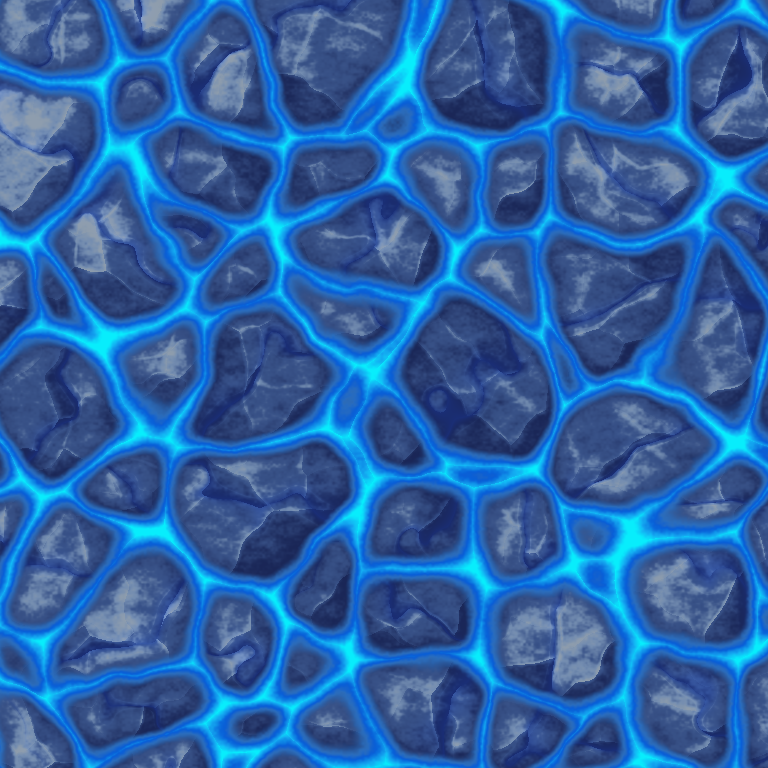
Reproduce this texture procedurally as a WebGL 1 fragment shader.

```glsl
precision highp float;
// Faceted blue-grey stones packed over glowing cyan channels.
uniform vec2 u_resolution;

#define GRID 8.4          // stone sites across the canvas
#define JITTER 0.92       // site scatter inside its grid cell
#define SIZE_SPREAD 1.0   // weight given to the largest stones
#define ROUNDING 12.0     // lower values round the corners more
#define GLOW_REACH 0.15   // how far the glow climbs the stones
#define FACETS 12         // chiselled planes per stone
#define RIDGE_WIDTH 0.05  // bright worn edges between planes
#define WARP 0.45         // large bend of the stone outlines
#define EXPOSURE 0.17     // overall lift of the stone light

const vec3 NAVY = vec3(0.10, 0.15, 0.34);
const vec3 SLATE = vec3(0.22, 0.32, 0.53);
const vec3 GREY = vec3(0.45, 0.55, 0.69);
const vec3 SAND = vec3(0.60, 0.64, 0.67);
const vec3 HAZE = vec3(0.17, 0.43, 0.74);
const vec3 DEEP_BLUE = vec3(0.03, 0.36, 0.84);
const vec3 AZURE = vec3(0.08, 0.68, 0.95);
const vec3 CYAN = vec3(0.03, 0.93, 0.99);

vec3 hash3(vec2 p) {
  vec3 v = fract(p.xyx * vec3(0.1031, 0.1030, 0.0973));
  v += dot(v, v.yxz + 33.33);
  return fract((v.xxy + v.yzz) * v.zyx);
}

float noise(vec2 p) {
  vec2 i = floor(p), f = fract(p);
  f = f * f * (3.0 - 2.0 * f);
  float low = mix(hash3(i).x, hash3(i + vec2(1, 0)).x, f.x);
  float high = mix(hash3(i + vec2(0, 1)).x, hash3(i + vec2(1, 1)).x, f.x);
  return mix(low, high, f.y);
}

float fbm(vec2 p) {
  float sum = 0.0, amp = 0.5;
  for (int i = 0; i < 4; i++) {
    sum += amp * noise(p);
    p = mat2(1.6, 1.2, -1.2, 1.6) * p + 7.3;
    amp *= 0.5;
  }
  return sum;
}

// Site position in xy, size weight in z.
vec3 site(vec2 cell) {
  vec3 h = hash3(cell + 40.0);
  return vec3(cell + 0.5 + JITTER * (h.xy - 0.5), SIZE_SPREAD * h.z * h.z);
}

float power(vec2 p, vec3 s) {
  vec2 d = p - s.xy;
  return dot(d, d) - s.z;
}

// Nearest stone by weighted distance, and rounded distance to its border.
float stoneBorder(vec2 p, out vec3 stone, out vec2 id) {
  vec2 base = floor(p);
  float best = 100.0;
  for (int y = -2; y <= 2; y++)
    for (int x = -2; x <= 2; x++) {
      vec2 cell = base + vec2(x, y);
      vec3 s = site(cell);
      float w = power(p, s);
      if (w < best) { best = w; stone = s; id = cell; }
    }
  float sum = 0.0001;
  for (int y = -2; y <= 2; y++)
    for (int x = -2; x <= 2; x++) {
      vec2 cell = base + vec2(x, y);
      vec3 s = site(cell);
      float gap = (power(p, s) - best) / (2.0 * max(length(s.xy - stone.xy), 0.3));
      if (distance(cell, id) > 0.5) sum += exp(-ROUNDING * gap);
    }
  return -log(sum) / ROUNDING;
}

// Lowest of several random planes: light in x, ridge strength in y.
vec2 chisel(vec2 q, vec2 id) {
  float lowest = 1.0, second = 9.0;
  vec3 normal = vec3(0, 0, 1);
  for (int k = 0; k < FACETS; k++) {
    vec3 h = hash3(id * 3.7 + float(k) * 17.3 + 90.0);
    float angle = 2.4 * float(k) + 1.6 * h.x;
    vec2 dir = vec2(cos(angle), sin(angle));
    float slope = mix(0.2, 1.1, h.y);
    float plane = 1.0 + slope * (mix(0.15, 0.75, h.z) - dot(dir, q));
    if (plane < lowest) {
      second = lowest;
      lowest = plane;
      normal = normalize(vec3(dir * slope, 1.0));
    } else second = min(second, plane);
  }
  float light = dot(normal, normalize(vec3(-0.3, 0.5, 0.85)));
  return vec2(light, 1.0 - smoothstep(0.0, RIDGE_WIDTH, second - lowest));
}

void main() {
  vec2 p = gl_FragCoord.xy / min(u_resolution.x, u_resolution.y) * GRID;
  vec2 bend = vec2(noise(p * 0.9), noise(p * 0.9 + 31.7)) - 0.5;
  vec2 wobble = vec2(noise(p * 4.0 + 5.0), noise(p * 4.0 + 63.0)) - 0.5;
  vec2 warped = p + WARP * bend + 0.08 * wobble;
  vec3 stone;
  vec2 id;
  float edge = stoneBorder(warped, stone, id);
  vec3 traits = hash3(id + 71.0);

  // Large stones split into two lumps along a wavering cleft.
  vec2 q = (warped - stone.xy + 0.08 * wobble) / (0.36 + 0.7 * sqrt(stone.z));
  float turn = 6.283 * traits.x;
  vec2 across = vec2(cos(turn), sin(turn));
  float large = smoothstep(0.14, 0.3, stone.z);
  float cleft = dot(q, across) + 0.7 * (noise(q * 2.2 + traits.xy * 50.0) - 0.5);
  float side = cleft < 0.0 ? -1.0 : 1.0;
  float split = step(0.2, stone.z);
  vec2 cut = chisel(q - split * 0.32 * side * across, id + split * side * 0.37);
  float crease = large * exp(-abs(cleft) * (side * across.y > 0.0 ? 9.0 : 22.0));
  float lip = large * exp(-abs(abs(cleft) - 0.11) * 40.0);

  // Stone light: facets, worn ridges and grain.
  float grain = fbm(p * vec2(4.0, 7.0) + traits.xy * 20.0);
  float fine = noise(p * vec2(17.0, 26.0)) + noise(p * 34.0) - 1.0;
  float depth = smoothstep(0.03, 0.3, edge);
  float tone = 0.62 * cut.x + 0.36 * (traits.z - 0.5) + 0.55 * (grain - 0.47) + EXPOSURE;
  tone = tone * mix(0.42, 1.0, depth) + 0.11 * fine;
  tone += depth * (0.2 * cut.y + 0.12 * lip) - 0.38 * crease;

  vec3 color = mix(NAVY, SLATE, smoothstep(0.08, 0.62, tone));
  color = mix(color, GREY, smoothstep(0.58, 0.88, tone));
  color = mix(color, SAND, 0.7 * smoothstep(0.82, 1.1, tone));
  color += vec3(0.0, 0.03, 0.12) * crease;

  // Glow: hazy rims, then saturated blue, then cyan where channels widen.
  float glow = edge + 0.07 * (noise(p * 2.3 + 11.0) - 0.5) + 0.012 * fine;
  color = mix(color, HAZE, 1.0 - smoothstep(0.06, GLOW_REACH, glow));
  color = mix(color, DEEP_BLUE, 1.0 - smoothstep(0.025, 0.075, glow));
  color = mix(color, AZURE, 1.0 - smoothstep(-0.035, 0.04, glow));
  color = mix(color, CYAN, 1.0 - smoothstep(-0.075, -0.015, glow));
  gl_FragColor = vec4(color, 1.0);
}
```
